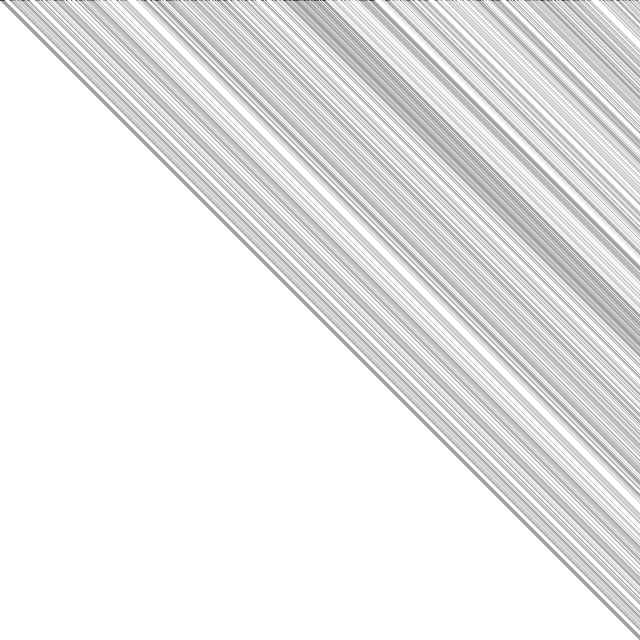
Reproduce this pattern procedurally as a WebGL 2 fragment shader.

```glsl
#version 300 es
precision highp float;

uniform vec2 u_resolution;
out vec4 fragColor;

const float STRIPES = 512.0;      // stripe slots from the diagonal to the far corner
const float EDGE_WIDTH = 0.006;   // solid stripe that borders the empty half
const float TOP_ROW = 0.0013;     // height of the dashed row along the top
const float TOP_INK = 2.2;        // how much darker the top row is
const float SEED = 17.0;

// Ink levels of the stripes, from light to dark
const float INK_FAINT = 0.09;
const float INK_LIGHT = 0.20;
const float INK_MEDIUM = 0.27;
const float INK_DARK = 0.37;

float hash(float n) {
    n = fract((n + SEED) * 0.1031);
    n *= n + 33.33;
    n *= n + n;
    return fract(n);
}

// 1 inside a band around center, falling softly to 0 outside
float band(float d, float center, float halfWidth) {
    return 1.0 - smoothstep(0.7 * halfWidth, 1.3 * halfWidth, abs(d - center));
}

// Blank channels between groups of stripes
float gaps(float d) {
    float g = band(d, 0.206, 0.0075);
    g = max(g, band(d, 0.010, 0.0015));
    g = max(g, band(d, 0.178, 0.0025));
    g = max(g, band(d, 0.403, 0.0035));
    g = max(g, band(d, 0.590, 0.0050));
    g = max(g, band(d, 0.786, 0.0035));
    return max(g, band(d, 0.930, 0.0050));
}

// Shift of the random level: positive is denser, negative is sparser
float density(float d) {
    float dense = band(d, 0.465, 0.035) + band(d, 0.580, 0.004) + band(d, 0.845, 0.015);
    float sparse = band(d, 0.180, 0.015) + band(d, 0.545, 0.022) + band(d, 0.915, 0.012);
    return 0.12 * dense - 0.16 * sparse;
}

// Ink of one whole stripe
float stripeInk(float index) {
    float d = index / STRIPES;
    if (d < 0.0) return 0.0;
    if (d < EDGE_WIDTH) return INK_DARK;
    float level = hash(index) + density(d);
    float ink = 0.0;
    ink = level > 0.20 ? INK_FAINT : ink;
    ink = level > 0.36 ? INK_LIGHT : ink;
    ink = level > 0.62 ? INK_MEDIUM : ink;
    ink = level > 0.86 ? INK_DARK : ink;
    return ink * (1.0 - gaps(d));
}

void main() {
    vec2 uv = gl_FragCoord.xy / u_resolution;

    // Signed offset from the falling diagonal, counted in stripes
    float position = (uv.x + uv.y - 1.0) * STRIPES;
    float index = floor(position);
    float blend = smoothstep(0.2, 0.8, position - index);
    float ink = mix(stripeInk(index), stripeInk(index + 1.0), blend);

    // Dashes where the stripes meet the top border
    float pixel = 1.0 / u_resolution.y;
    float top = clamp((uv.y - 1.0 + TOP_ROW) / pixel + 0.5, 0.0, 1.0);
    ink *= mix(1.0, TOP_INK, top);

    fragColor = vec4(vec3(1.0 - ink), 1.0);
}
```
